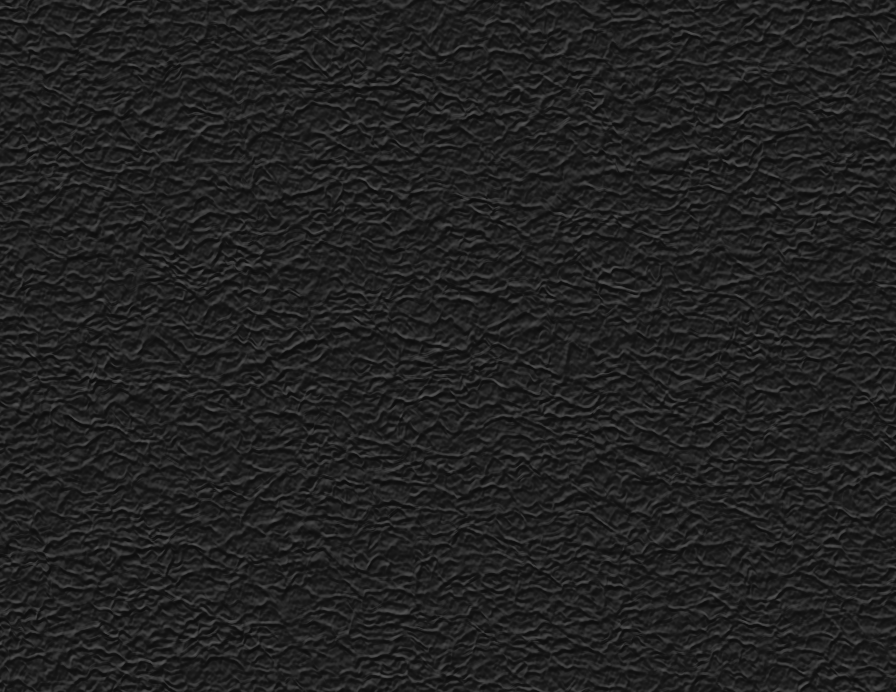
Reproduce this texture procedurally as a WebGL 1 fragment shader.

```glsl
precision highp float;

uniform vec2 u_resolution;

const vec2 LIGHT_DIR = vec2(-0.22, 0.975);
const float RELIEF_STEP = 0.0022;
const float RELIEF_GAIN = 1.5;
const float RELIEF_LIMIT = 0.6;
const vec3 LEATHER = vec3(0.122);

// Hashes and noise
float hash1(vec2 p) {
  vec3 q = fract(vec3(p.xyx) * 0.1031);
  q += dot(q, q.yzx + 33.33);
  return fract((q.x + q.y) * q.z);
}

vec2 hash2(vec2 p) {
  vec3 q = fract(vec3(p.xyx) * vec3(0.1031, 0.103, 0.0973));
  q += dot(q, q.yzx + 33.33);
  return fract((q.xx + q.yz) * q.zy);
}

float noise(vec2 p) {
  vec2 cell = floor(p);
  vec2 f = fract(p);
  f = f * f * (3.0 - 2.0 * f);
  float low = mix(hash1(cell), hash1(cell + vec2(1.0, 0.0)), f.x);
  float high = mix(hash1(cell + vec2(0.0, 1.0)), hash1(cell + 1.0), f.x);
  return mix(low, high, f.y);
}

vec2 rotate(vec2 p, float angle) {
  float c = cos(angle);
  float s = sin(angle);
  return vec2(c * p.x - s * p.y, s * p.x + c * p.y);
}

vec2 warp(vec2 p, float scale, float amount) {
  vec2 q = rotate(p, 0.6) * scale;
  return p + amount * (vec2(noise(q + 17.0), noise(q + 71.0)) - 0.5);
}

// Creases along the borders of scattered cells
float cellCrease(vec2 p, float width) {
  vec2 cell = floor(p);
  float nearest = 8.0;
  float second = 8.0;
  for (int j = -1; j <= 1; j++) {
    for (int i = -1; i <= 1; i++) {
      vec2 neighbour = cell + vec2(float(i), float(j));
      float d = length(neighbour + hash2(neighbour) - p);
      second = min(second, max(nearest, d));
      nearest = min(nearest, d);
    }
  }
  return 1.0 - smoothstep(0.0, width, second - nearest);
}

// Long folds along the middle contour of stretched noise
float longFold(vec2 p, float angle, float width) {
  float n = noise(rotate(p, angle) * vec2(5.0, 16.0) + 40.0);
  return 1.0 - smoothstep(0.0, width, abs(n - 0.5));
}

// Leather surface: plates, wrinkles, folds and fine grain
float surfaceHeight(vec2 p) {
  vec2 q = warp(warp(p, 18.0, 0.018), 90.0, 0.009);
  float breaks = mix(0.45, 1.2, noise(rotate(p, 0.3) * 75.0 + 7.0));
  float plateDepth = breaks * mix(0.6, 1.0, noise(p * vec2(15.0, 24.0) + 5.0));
  float wrinkleDepth = mix(0.15, 0.8, noise(p * vec2(24.0, 38.0) + 29.0));
  float foldDepth = breaks * mix(0.25, 0.65, noise(p * 14.0 + 53.0));

  float plates = cellCrease(rotate(q, 0.06) * vec2(17.0, 33.0), 0.26);
  float wrinkles = cellCrease(rotate(q, -0.12) * vec2(41.0, 72.0) + 90.0, 0.46);
  float folds = max(longFold(q, 0.4, 0.06), longFold(q + 3.0, -0.35, 0.06));
  float grain = noise(rotate(p, 0.5) * 165.0) + 0.8 * noise(rotate(p, 1.1) * 250.0);

  return 0.45 * grain - plateDepth * plates
       - wrinkleDepth * wrinkles - foldDepth * folds;
}

// Relief lit from one side, with soft limits
float relief(vec2 p, vec2 stepAlongLight) {
  float slope = surfaceHeight(p + stepAlongLight) - surfaceHeight(p - stepAlongLight);
  float s = RELIEF_GAIN * slope;
  return s / (1.0 + RELIEF_LIMIT * abs(s));
}

void main() {
  vec2 p = gl_FragCoord.xy / u_resolution.y;
  float shade = relief(p, LIGHT_DIR * RELIEF_STEP);
  vec3 color = LEATHER * exp(shade);
  gl_FragColor = vec4(clamp(color, 0.03, 0.36), 1.0);
}
```
